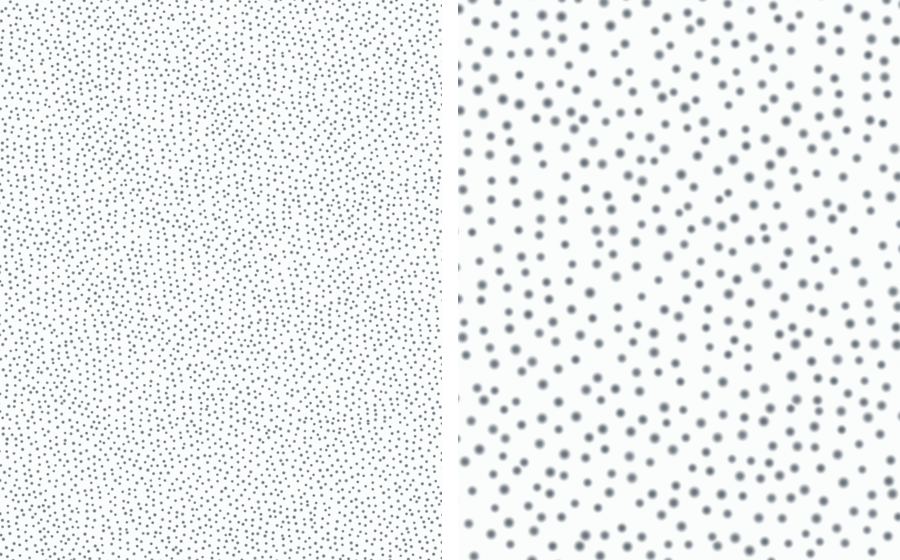
Left, the full canvas; right, a detail of the centre.
Give the GLSL for this pattern, as a Shadertoy shader.

```glsl
// Fine blue-grey dots scattered evenly over a near-white ground.
// A tilted triangular lattice is bent by layered sines and jittered by a hash;
// each fragment searches nearby lattice cells and keeps the strongest dot.

const vec3  PAPER_COLOR = vec3(0.985, 0.990, 0.990);
const vec3  INK_COLOR   = vec3(0.450, 0.483, 0.515);
const float CELLS_HIGH  = 70.0;   // lattice spacings per canvas height
const float ROW_HEIGHT  = 0.866;  // row distance of a triangular lattice
const float TILT        = 0.36;   // lattice rotation in radians
const float JITTER      = 0.23;   // random offset of each dot, in cells
const float BEND        = 0.42;   // strength of the flowing offset, in cells
const float DOT_OUTER   = 0.288;  // radius where the dot fades out
const float DOT_INNER   = 0.040;  // radius of the full-strength core
const float SIZE_VARY   = 0.12;   // relative spread of dot sizes
const float TONE_VARY   = 0.16;   // spread of dot strength
const int   REACH       = 2;      // neighbour cells searched each way

// Integer hash: three independent values in 0..1 per cell
vec3 hash3(vec2 cell) {
    uvec2 q = uvec2(ivec2(cell) + 4096);
    uint n = q.x * 1597334677u ^ q.y * 3812015801u;
    n = (n ^ (n >> 15)) * 2246822519u;
    n ^= n >> 13;
    uvec3 bits = n * uvec3(747796405u, 2891336453u, 1640531527u);
    bits ^= bits >> 16;
    return vec3(bits & 65535u) / 65535.0;
}

// Layered sines that bend the lattice rows without crowding them
vec2 bend(vec2 p) {
    vec2 broad = sin(p.yx * vec2(0.43, 0.37) + 1.9 * sin(p * 0.11));
    vec2 fine = sin(p.yx * vec2(0.91, 1.03) + p * vec2(0.31, -0.27) + 2.0);
    return BEND * (broad + 0.45 * fine);
}

// Strength of the dot field at p, in lattice units
float dotField(vec2 p) {
    float row = floor(p.y / ROW_HEIGHT);
    float ink = 0.0;
    for (int j = -REACH; j <= REACH; j++) {
        float y = row + float(j);
        float shift = 0.5 * mod(y, 2.0);
        float column = floor(p.x - shift);
        for (int i = -REACH; i <= REACH; i++) {
            vec2 cell = vec2(column + float(i), y);
            vec3 rnd = hash3(cell);
            vec2 center = vec2(cell.x + 0.5 + shift, (y + 0.5) * ROW_HEIGHT);
            center += bend(center) + JITTER * (2.0 * rnd.xy - 1.0);

            float size = 1.0 + SIZE_VARY * (2.0 * rnd.z - 1.0);
            float tone = 1.0 + TONE_VARY * (fract(rnd.z * 7.0) - 0.5);
            float d = length(p - center) / size;
            ink = max(ink, tone * (1.0 - smoothstep(DOT_INNER, DOT_OUTER, d)));
        }
    }
    return ink;
}

void mainImage(out vec4 fragColor, in vec2 fragCoord) {
    // Canvas-relative coordinates, scaled and tilted into lattice space
    vec2 uv = fragCoord / iResolution.y;
    float c = cos(TILT), s = sin(TILT);
    vec2 p = mat2(c, s, -s, c) * uv * CELLS_HIGH;

    fragColor = vec4(mix(PAPER_COLOR, INK_COLOR, dotField(p)), 1.0);
}
```
